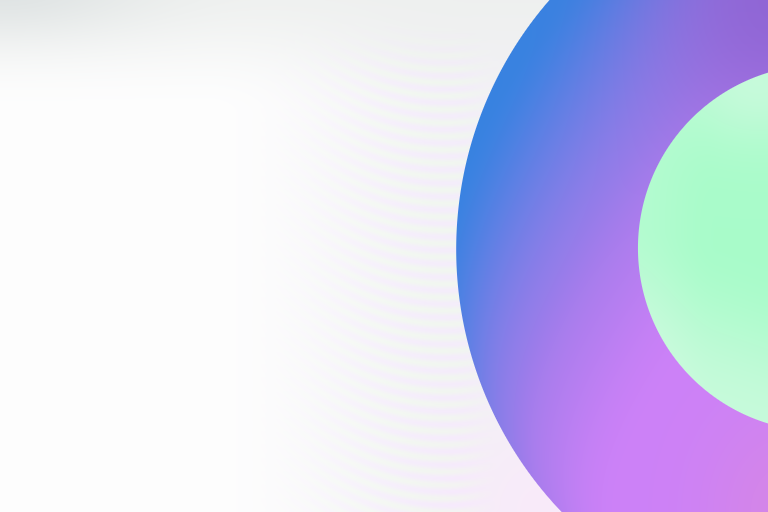
A Shadertoy shader for this background:

```glsl
// Draws a blue-to-orchid ring around a mint disc on a soft white, faintly rippled backdrop.

// Layout, in units of the canvas height (x runs 0 to 1.5, y runs 0 to 1)
const float ASPECT = 1.5;
const vec2 RING_CENTER = vec2(1.633, 0.513);
const float RING_RADIUS = 0.742;
const vec2 DISC_CENTER = vec2(1.604, 0.5155);
const float DISC_RADIUS = 0.358;

// Backdrop
const vec3 WHITE = vec3(0.992, 0.992, 0.993);
const vec3 LAVENDER = vec3(0.949, 0.945, 0.960);
const vec3 TOP_GREY = vec3(0.930, 0.938, 0.932);
const vec3 CORNER_GREY = vec3(0.860, 0.880, 0.882);
const vec3 BLUSH = vec3(0.975, 0.915, 0.980);

// Ripples
const float RIPPLE_PERIOD = 0.0262;
const float RIPPLE_BEND = 1.3;
const float RIPPLE_AXIS = 0.87;
const vec3 RIPPLE_TINT = vec3(-0.006, 0.018, -0.020);

// Ring and disc
const vec3 BLUE = vec3(0.220, 0.510, 0.880);
const vec3 VIOLET = vec3(0.640, 0.485, 0.920);
const vec3 ORCHID = vec3(0.800, 0.505, 0.970);
const vec3 PURPLE = vec3(0.560, 0.395, 0.830);
const vec3 ROSE = vec3(0.835, 0.525, 0.900);
const vec3 MINT = vec3(0.660, 0.985, 0.790);
const vec3 PALE_MINT = vec3(0.775, 0.980, 0.855);

// Soft round patch: 1 at the center, falling smoothly to 0
float glow(vec2 p, vec2 center, vec2 size) {
    vec2 q = (p - center) / size;
    return exp(-dot(q, q));
}

// Signed distance to a circle
float circle(vec2 p, vec2 center, float radius) {
    return length(p - center) - radius;
}

// Coverage of a shape, smoothed over about one pixel
float coverage(float dist) {
    return clamp(0.5 - dist * iResolution.y, 0.0, 1.0);
}

vec3 backdrop(vec2 p) {
    vec3 color = mix(WHITE, LAVENDER, smoothstep(0.4, 0.92, p.x));
    color = mix(color, TOP_GREY, 0.9 * smoothstep(0.78, 1.04, p.y));
    color = mix(color, CORNER_GREY, 0.85 * glow(p, vec2(0.0, 1.03), vec2(0.28, 0.10)));
    color = mix(color, BLUSH, 0.9 * glow(p, vec2(1.06, 0.0), vec2(0.18, 0.20)));

    // Bowl-shaped arcs that fade in towards the ring
    float bend = p.x - RIPPLE_AXIS;
    float wave = cos(6.28318 * (p.y - RIPPLE_BEND * bend * bend) / RIPPLE_PERIOD);
    float fade = smoothstep(0.48, 0.84, p.x) * (1.0 - smoothstep(0.88, 0.98, p.x));
    fade *= 1.0 - smoothstep(0.82, 0.98, p.y);
    return color + RIPPLE_TINT * wave * fade;
}

vec3 ringColor(vec2 p, float depth) {
    // Diagonal ramp, pulled back to blue along the rim
    float ramp = 0.9 * p.x + 0.6 * (1.0 - p.y) - 0.71;
    ramp -= 0.15 * exp(-depth / 0.09);
    vec3 color = mix(BLUE, VIOLET, smoothstep(0.14, 0.70, ramp));
    color = mix(color, ORCHID, smoothstep(0.56, 0.92, ramp));
    color = mix(color, PURPLE, 0.95 * glow(p, vec2(1.52, 1.0), vec2(0.24, 0.28)));
    return mix(color, ROSE, 0.9 * glow(p, vec2(1.54, 0.0), vec2(0.16, 0.20)));
}

vec3 discColor(vec2 p) {
    float top = glow(p, vec2(1.48, 0.84), vec2(0.16, 0.12));
    float bottom = smoothstep(0.52, 0.20, p.y + 0.35 * (p.x - 1.4));
    float side = 0.35 * smoothstep(1.40, 1.24, p.x);
    return mix(MINT, PALE_MINT, clamp(top + bottom + side, 0.0, 1.0));
}

void mainImage(out vec4 fragColor, in vec2 fragCoord) {
    vec2 p = fragCoord / iResolution.xy * vec2(ASPECT, 1.0);
    float ring = circle(p, RING_CENTER, RING_RADIUS);
    float disc = circle(p, DISC_CENTER, DISC_RADIUS);

    vec3 color = backdrop(p);
    color = mix(color, ringColor(p, max(-ring, 0.0)), coverage(ring));
    color = mix(color, discColor(p), coverage(disc));
    fragColor = vec4(color, 1.0);
}
```
